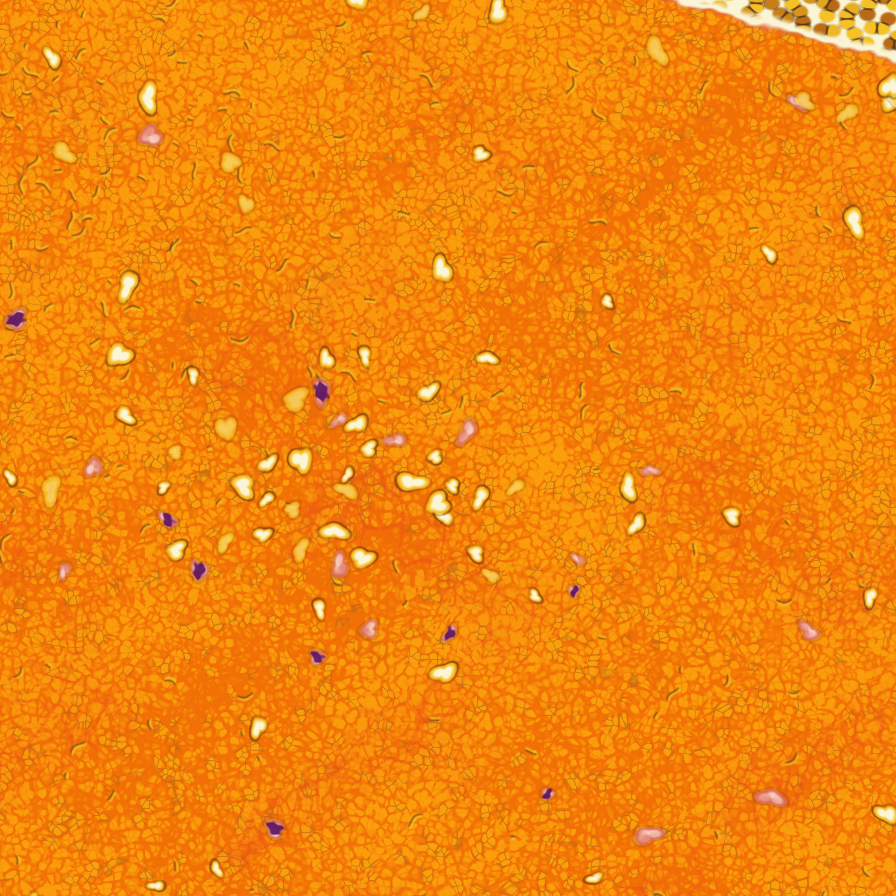
Give the GLSL for this texture, as a WebGL 1 fragment shader.

```glsl
precision highp float;
// Stained tissue: grainy orange ground with pale pores, nuclei and fine threads.
// Cellular noise makes the grain and the corner fringe; jittered grids scatter
// the pores and threads, with a density that gathers them in a central band.
uniform vec2 u_resolution;

const vec3 DEEP_ORANGE = vec3(0.945, 0.435, 0.02);
const vec3 LIGHT_ORANGE = vec3(0.98, 0.62, 0.045);
const vec3 RED_FIBRE = vec3(0.92, 0.30, 0.08);
const vec3 OCHRE = vec3(0.72, 0.42, 0.08);
const vec3 BROWN = vec3(0.38, 0.21, 0.07);
const vec3 YELLOW = vec3(0.96, 0.76, 0.15);
const vec3 CREAM = vec3(0.98, 0.96, 0.84);
const vec3 PINK = vec3(0.84, 0.42, 0.43);
const vec3 PURPLE = vec3(0.34, 0.06, 0.38);

float hash(vec2 p) {
  vec3 q = fract(p.xyx * 0.1031);
  q += dot(q, q.yzx + 33.33);
  return fract((q.x + q.y) * q.z);
}

vec2 hash2(vec2 p) {
  return vec2(hash(p + 17.3), hash(p + 61.7));
}

mat2 rotation(float a) {
  return mat2(cos(a), sin(a), -sin(a), cos(a));
}

// Layered sines, roughly -1 to 1.
float waves(vec2 p) {
  return 0.5 * sin(p.x + 1.7 * sin(p.y * 0.8))
       + 0.3 * sin(p.y * 1.9 + 1.3 * sin(p.x * 1.4))
       + 0.2 * sin(dot(p, vec2(2.7, -3.1)));
}

// Nearest distance, gap to the second nearest, and the cell's random value.
vec3 cellular(vec2 p) {
  vec2 base = floor(p);
  float near = 8.0, second = 8.0, id = 0.0;
  for (int j = -1; j <= 1; j++) {
    for (int i = -1; i <= 1; i++) {
      vec2 cell = base + vec2(float(i), float(j));
      float d = length(cell + hash2(cell) - p);
      if (d < near) { second = near; near = d; id = hash(cell + 5.1); }
      else second = min(second, d);
    }
  }
  return vec3(near, second - near, id);
}

float bump(vec2 p, vec2 center, vec2 size) {
  vec2 q = (p - center) / size;
  return exp(-dot(q, q));
}

float inside(float d, float soft) {
  return 1.0 - smoothstep(-soft, soft, d);
}

// Soft grain of random brightness that fades to dark between the grains.
float grainTone(vec3 cell) {
  return smoothstep(0.0, 0.5, cell.y) * (0.3 + 0.7 * cell.z);
}

// Two-tone orange grain with ochre flecks and reddish fibres.
vec3 tissue(vec2 uv) {
  vec2 p = uv + 0.004 * vec2(waves(uv * 60.0), waves(uv.yx * 55.0 + 4.0));
  vec3 grain = cellular(p * 70.0);
  vec3 fine = cellular(p * 118.0 + 31.0);
  float broad = 0.16 * waves(uv * 15.0) + 0.10 * waves(uv.yx * 6.0 + 1.0);
  float tone = 0.06 + 0.72 * grainTone(grain) + 0.62 * grainTone(fine) + broad + 0.12 * (uv.y - 0.5);
  vec3 color = mix(DEEP_ORANGE, LIGHT_ORANGE, smoothstep(0.12, 0.82, tone));
  float fleck = (1.0 - smoothstep(0.02, 0.22, fine.y)) * smoothstep(0.72, 0.9, grain.z);
  color = mix(color, OCHRE, 0.65 * fleck);
  vec3 web = cellular((p + 0.008 * waves(uv * 45.0)) * vec2(27.0, 19.0));
  float patches = smoothstep(0.0, 0.75, waves(uv * 14.0 + 2.0));
  float fibre = (1.0 - smoothstep(0.0, 0.13, web.y)) * patches;
  float redness = mix(0.6, 0.2, uv.y) + 0.25 * bump(uv, vec2(0.5, 0.45), vec2(0.3, 0.12));
  return mix(color, RED_FIBRE, redness * (0.75 * fibre + 0.16 * patches));
}

// One pore or nucleus; kind picks purple, pink, yellow or cream.
vec3 paintSpot(vec3 color, vec2 p, float radius, float kind, float seed, float soft) {
  vec2 q = rotation(seed * 6.28) * p * vec2(0.8, 1.15);
  float a = atan(q.y, q.x);
  float wobble = 0.2 * sin(2.0 * a + seed * 40.0) + 0.15 * sin(3.0 * a + seed * 90.0);
  float d = length(q) - radius * (1.0 + wobble);
  float isCream = step(0.48, kind);
  float isPink = step(kind, 0.22);
  float side = 0.5 + 0.5 * sin(atan(p.y, p.x) + seed * 17.0);
  float outline = inside(abs(d - 0.0012) - 0.0009, soft);
  color = mix(color, BROWN, outline * mix(0.25, 0.85, isCream * side));
  color = mix(color, mix(YELLOW, PINK, isPink), inside(d + 0.0008, soft) * mix(0.8, 1.0, isCream));
  float glow = inside(d + radius * 0.35, soft * 1.4);
  vec3 paleCore = mix(CREAM, vec3(0.97, 0.80, 0.74), isPink);
  color = mix(color, paleCore, glow * mix(0.3, 1.0, max(isCream, isPink * side)));
  float nucleus = length(q + 0.0015 * sin(q.yx * 600.0 + seed * 9.0)) - radius * 0.7;
  return mix(color, PURPLE, 0.9 * inside(nucleus, soft) * step(kind, 0.075));
}

vec3 scatterSpots(vec3 color, vec2 uv, float scale, float soft) {
  vec2 base = floor(uv * scale);
  for (int j = -1; j <= 1; j++) {
    for (int i = -1; i <= 1; i++) {
      vec2 cell = base + vec2(float(i), float(j));
      vec2 center = (cell + hash2(cell)) / scale;
      float band = bump(center, vec2(0.37, 0.47), vec2(0.25, 0.13));
      float stained = bump(center, vec2(0.93, 0.89), vec2(0.08, 0.05));
      float chance = 0.055 + 0.55 * band + 0.4 * stained;
      if (hash(cell + 9.4) < chance) {
        float size = mix(0.006, 0.0125, hash(cell + 23.8));
        float kind = hash(cell + 42.6) * (1.0 - 0.75 * stained) + 0.06 * band;
        color = paintSpot(color, uv - center, size, kind, hash(cell + 77.2), soft);
      }
    }
  }
  return color;
}

// Short bent threads, yellow with a dark flank, thickest at the upper left.
vec3 scatterThreads(vec3 color, vec2 uv, float scale, float soft) {
  vec2 base = floor(uv * scale);
  for (int j = -1; j <= 1; j++) {
    for (int i = -1; i <= 1; i++) {
      vec2 cell = base + vec2(float(i), float(j));
      vec2 center = (cell + hash2(cell + 300.0)) / scale;
      float chance = 0.08 + 0.4 * bump(center, vec2(0.03, 0.78), vec2(0.27, 0.27));
      vec2 p = rotation(hash(cell + 310.0) * 3.14) * (uv - center);
      p.y += 0.0022 * sin(p.x * 240.0 + 6.0 * hash(cell + 340.0));
      float span = mix(0.001, 0.009, hash(cell + 320.0));
      float d = length(vec2(max(abs(p.x) - span, 0.0), p.y));
      float flank = length(vec2(max(abs(p.x) - span, 0.0), p.y + 0.0022));
      float present = step(hash(cell + 330.0), chance);
      color = mix(color, BROWN, 0.7 * present * inside(flank - 0.0012, soft));
      color = mix(color, YELLOW, 0.75 * present * inside(d - 0.0015, soft));
    }
  }
  return color;
}

// Pale opening at the upper right, filled with yellow and brown cells.
vec3 paintCorner(vec3 color, vec2 uv, float soft) {
  float depth = uv.y - 0.997 + 0.27 * (uv.x - 0.76) + 0.004 * waves(uv * 90.0);
  vec3 cells = cellular(uv * vec2(55.0, 68.0));
  float blob = inside(cells.x - 0.5, 0.12) * smoothstep(0.004, 0.014, depth);
  vec3 fill = mix(YELLOW, OCHRE, smoothstep(0.4, 0.9, cells.z));
  fill = mix(BROWN, fill, smoothstep(0.0, 0.25, cells.y));
  color = mix(color, PINK, 0.5 * inside(abs(depth) - 0.003, soft * 2.0));
  return mix(color, mix(CREAM, fill, blob), inside(-depth, soft * 1.5));
}

void main() {
  vec2 uv = gl_FragCoord.xy / u_resolution;
  float soft = max(0.0017, 0.75 / min(u_resolution.x, u_resolution.y));
  vec3 color = tissue(uv);
  color = scatterThreads(color, uv, 36.0, soft);
  color = scatterSpots(color, uv, 28.0, soft);
  color = paintCorner(color, uv, soft);
  gl_FragColor = vec4(color, 1.0);
}
```
